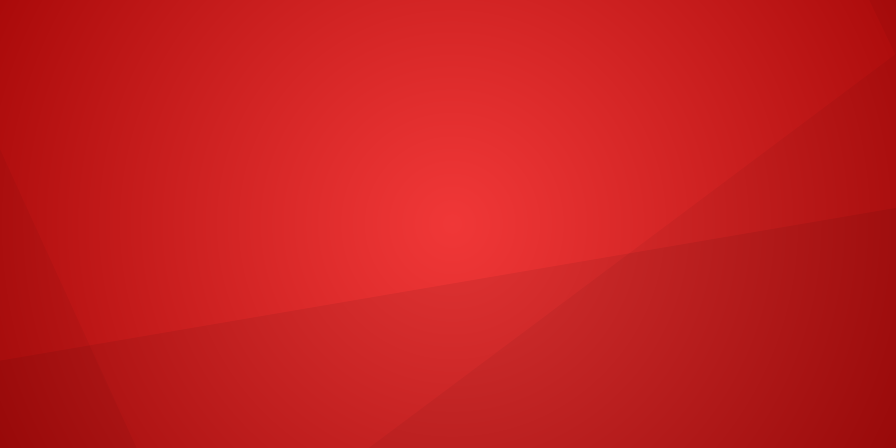
This background is drawn by a WebGL 1 fragment shader. Its source:

```glsl
precision highp float;

uniform vec2 u_resolution;

const vec2 CANVAS = vec2(2.0, 1.0);
const vec3 GLOW_COLOR = vec3(0.940, 0.216, 0.216);
const vec3 RIM_COLOR = vec3(0.668, 0.040, 0.040);
const vec2 GLOW_CENTER = vec2(1.01, 0.50);
const float GLOW_RADIUS = 1.118;
const float GLOW_EASE = 1.1;

// Each fold runs from xy to zw and shades the side to its right.
const vec4 LOW_FOLD = vec4(0.0, 0.195, 2.0, 0.536);
const vec4 STEEP_FOLD = vec4(0.823, 0.0, 2.0, 0.880);
const vec4 LEFT_FOLD = vec4(0.0, 0.667, 0.305, 0.0);
const vec4 CORNER_FOLD = vec4(2.0, 0.875, 1.940, 1.0);
const float LOW_SHADE = 0.066;
const float STEEP_SHADE = 0.046;
const float SIDE_SHADE = 0.042;

// Brightness left after the shadow on the right of a fold line.
float foldLight(vec2 p, vec4 fold, float shade, float pixel) {
  vec2 along = normalize(fold.zw - fold.xy);
  float side = dot(p - fold.xy, vec2(along.y, -along.x));
  return 1.0 - shade * smoothstep(-pixel, pixel, side);
}

void main() {
  vec2 p = gl_FragCoord.xy / u_resolution * CANVAS;
  float pixel = 0.6 * CANVAS.y / u_resolution.y;

  // Radial glow, slightly flattened at its core
  float falloff = min(length(p - GLOW_CENTER) / GLOW_RADIUS, 1.0);
  vec3 color = mix(GLOW_COLOR, RIM_COLOR, pow(falloff, GLOW_EASE));

  // Overlapping translucent folds
  color *= foldLight(p, LOW_FOLD, LOW_SHADE, pixel);
  color *= foldLight(p, STEEP_FOLD, STEEP_SHADE, pixel);
  color *= foldLight(p, LEFT_FOLD, SIDE_SHADE, pixel);
  color *= foldLight(p, CORNER_FOLD, SIDE_SHADE, pixel);

  gl_FragColor = vec4(color, 1.0);
}
```
